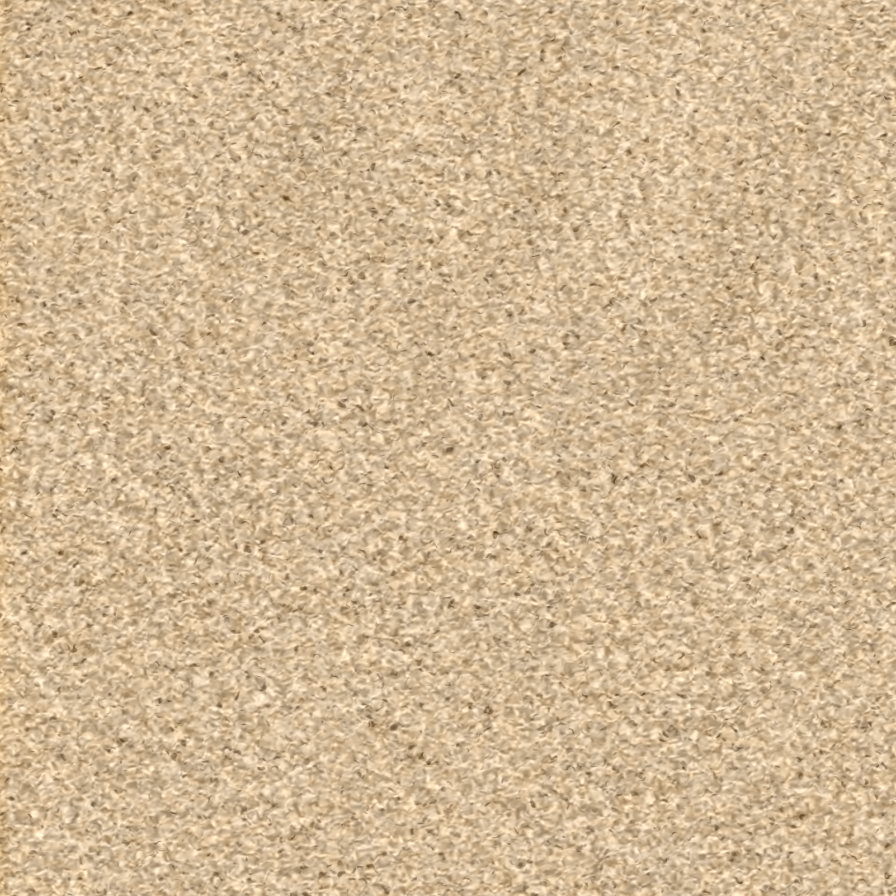
Give the GLSL for this texture, as a Shadertoy shader.

```glsl
// Fine sandy stone: a warm beige ground of tightly packed, slightly flattened grains.
// Layers of stretched value noise give the grain and very faint patches; scattered
// ragged ellipses add pale flakes and small dark pits.

const vec3 SAND = vec3(0.833, 0.733, 0.596);
const vec3 PIT_SHADE = vec3(0.27, 0.27, 0.26);
const vec3 FLAKE_LIGHT = vec3(0.06, 0.06, 0.06);
const vec3 OCHRE_SHIFT = vec3(0.03, -0.01, -0.07);

float hash(vec2 p, float seed) {
    return fract(sin(dot(p, vec2(127.1, 311.7)) + seed * 74.7) * 43758.5453);
}

vec2 rotate(vec2 p, float angle) {
    float c = cos(angle), s = sin(angle);
    return vec2(c * p.x - s * p.y, s * p.x + c * p.y);
}

// Value noise centred on zero, from -0.5 to 0.5
float grain(vec2 p, float seed) {
    vec2 cell = floor(p);
    vec2 f = fract(p);
    f = f * f * (3.0 - 2.0 * f);
    float low = mix(hash(cell, seed), hash(cell + vec2(1.0, 0.0), seed), f.x);
    float high = mix(hash(cell + vec2(0.0, 1.0), seed), hash(cell + vec2(1.0), seed), f.x);
    return mix(low, high, f.y) - 0.5;
}

// Soft spots, one per chosen cell, each with its own place, size, tilt and strength
float scatter(vec2 p, float density, float radius, float softness, float seed) {
    vec2 cell = floor(p);
    float cover = 0.0;
    for (int y = -1; y <= 1; y++) {
        for (int x = -1; x <= 1; x++) {
            vec2 id = cell + vec2(x, y);
            vec2 centre = id + vec2(hash(id, seed), hash(id, seed + 1.0));
            vec2 d = rotate(p - centre, (hash(id, seed + 2.0) - 0.5) * 2.0);
            float size = radius * mix(0.6, 1.3, hash(id, seed + 3.0));
            float dist = length(d * vec2(0.75, 1.25)) - size;
            float strength = mix(0.3, 1.0, hash(id, seed + 4.0));
            float present = step(hash(id, seed + 5.0), density);
            float spot = 1.0 - smoothstep(-softness, softness, dist);
            cover = max(cover, present * strength * spot);
        }
    }
    return cover;
}

// Small displacement that makes grain outlines ragged
vec2 ragged(vec2 uv, float frequency, float amount) {
    return uv + amount * vec2(grain(uv * frequency, 7.0), grain(uv * frequency, 8.0));
}

// Sum of grain sizes, mostly single grains with a trace of cloudiness
float stoneTone(vec2 uv) {
    float tone = 0.26 * grain(rotate(uv, 0.1) * vec2(175.0, 260.0), 1.0);
    tone += 0.25 * grain(rotate(uv, -0.3) * vec2(255.0, 330.0), 2.0);
    tone += 0.035 * grain(rotate(uv, 0.08) * vec2(48.0, 85.0), 3.0);
    tone += 0.01 * grain(rotate(uv, -0.2) * vec2(9.0, 13.0), 4.0);
    return tone;
}

void mainImage(out vec4 fragColor, in vec2 fragCoord) {
    vec2 uv = fragCoord / iResolution.y;
    float pixel = 1.0 / iResolution.y;
    vec2 rough = ragged(uv, 190.0, 0.006);

    // Grain and tint of the ground
    vec3 color = SAND + stoneTone(ragged(uv, 120.0, 0.004));
    float ochre = 0.6 * grain(uv * vec2(75.0, 110.0), 5.0) + 0.15 * grain(uv * vec2(17.0, 24.0), 6.0);
    color += OCHRE_SHIFT * ochre;

    // Pale flakes lying mostly flat
    vec2 flakeGrid = vec2(85.0, 140.0);
    float flakes = scatter(rough * flakeGrid, 0.3, 0.36, max(0.2, pixel * 60.0), 10.0);
    color += FLAKE_LIGHT * flakes;

    // Small dark pits, softened at the rim
    vec2 pitGrid = vec2(130.0, 145.0);
    float pits = scatter(rough * pitGrid, 0.19, 0.32, max(0.22, pixel * 80.0), 20.0);
    color -= PIT_SHADE * pits;

    // Faint ochre stain along the left side
    color += 0.6 * OCHRE_SHIFT * exp(-uv.x * 90.0);

    fragColor = vec4(clamp(color, 0.0, 1.0), 1.0);
}
```
